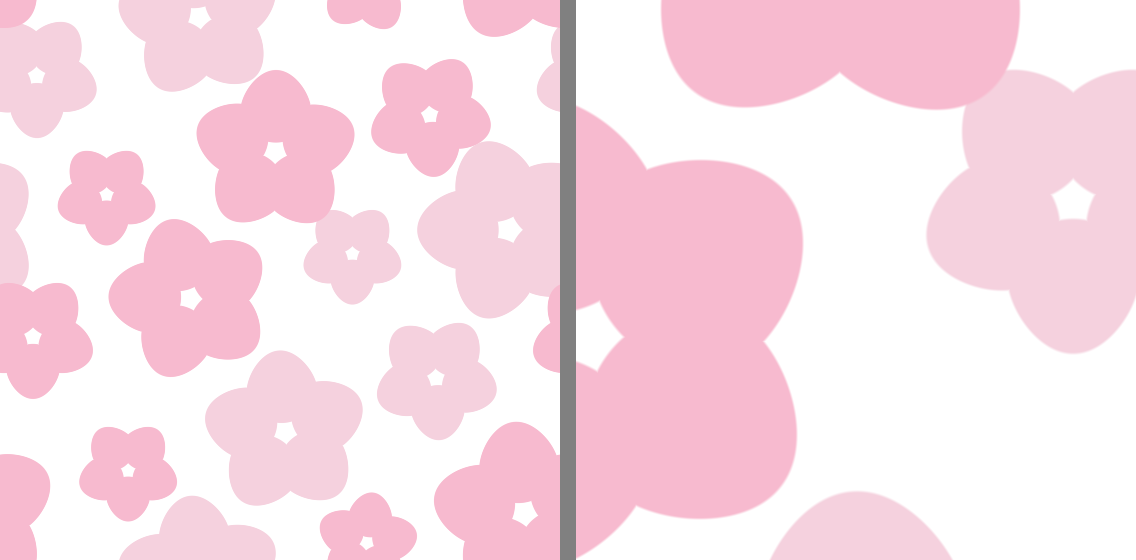
Left, the full canvas; right, a detail of the centre.
This pattern is drawn by a three.js fragment shader. Its source:

```glsl
// Flat five-petalled blossoms in two pinks, scattered over white.
// Centres sit on a jittered lattice that wraps around the tile; each blossom
// is one egg-shaped petal folded around its centre, with a pentagonal eye.

varying vec2 vUv;

const float TAU = 6.2831853;
const float PETALS = 5.0;
const int BLOSSOMS = 14;
const float PALE_COUNT = 6.0;
const float EDGE = 0.0011;

const vec3 WHITE = vec3(1.0);
const vec3 PINK = vec3(0.97, 0.73, 0.81);
const vec3 PALE = vec3(0.96, 0.82, 0.87);

float hash(float n, float seed) {
  return fract(sin(n * 12.9898 + seed * 78.233) * 43758.5453);
}

// Shortest offset between two points on the repeating tile
vec2 wrapOffset(vec2 p, vec2 center) {
  vec2 d = p - center;
  return d - floor(d + 0.5);
}

// Fold the plane into one petal sector: x runs along the petal, y across it
vec2 foldPetal(vec2 p, float turn) {
  float sector = TAU / PETALS;
  float angle = atan(p.y, p.x) - turn;
  angle = mod(angle + 0.5 * sector, sector) - 0.5 * sector;
  return length(p) * vec2(cos(angle), abs(sin(angle)));
}

// Egg from base to tip, slightly narrower towards the tip
float petalDistance(vec2 q) {
  float along = (q.x - 0.55) / 0.45;
  float halfWidth = 0.43 * (1.0 - 0.18 * clamp(along, -1.2, 1.2));
  return (length(vec2(along, q.y / halfWidth)) - 1.0) * 0.43;
}

// Pentagon whose sides bow inwards a little, like rounded petal bases
float eyeDistance(vec2 q) {
  return q.x - 0.113 - 1.1 * q.y * q.y;
}

float blossomMask(vec2 p, float radius, float turn) {
  vec2 q = foldPetal(p, turn) / radius;
  float d = max(petalDistance(q), -eyeDistance(q)) * radius;
  return 1.0 - smoothstep(-EDGE, EDGE, d);
}

// Near-hexagonal lattice with whole-number steps, loosened by jitter;
// the origin keeps petal outlines from running along the tile border
vec2 blossomCenter(float n, vec2 origin, float jitter) {
  vec2 lattice = vec2(6.0, 5.0) * n / float(BLOSSOMS);
  vec2 shift = vec2(hash(n, 1.0), hash(n, 2.0)) - 0.5;
  return fract(lattice + origin + jitter * shift);
}

// Sizes cycle so that large blossoms have small neighbours
float blossomRadius(float n, float smallest, float largest) {
  float wave = 0.5 + 0.5 * cos(TAU * (n + 4.0) / 7.0);
  return mix(smallest, largest, pow(wave, 1.3));
}

// About half stand with a petal straight down, the others are turned
float blossomTurn(float n) {
  float tilted = step(0.45, hash(n, 3.0));
  return -0.25 * TAU + tilted * hash(n, 4.0) * TAU / PETALS;
}

void main() {
  vec3 color = WHITE;

  // Pale blossoms come first, so the stronger pink lies on top
  for (int i = 0; i < BLOSSOMS; i++) {
    float n = float(i);
    vec2 p = wrapOffset(vUv, blossomCenter(n, vec2(0.64, 0.525), 0.045));
    float radius = blossomRadius(n, 0.089, 0.164);
    vec3 fill = n < PALE_COUNT ? PALE : PINK;
    color = mix(color, fill, blossomMask(p, radius, blossomTurn(n)));
  }

  gl_FragColor = vec4(color, 1.0);
}
```
